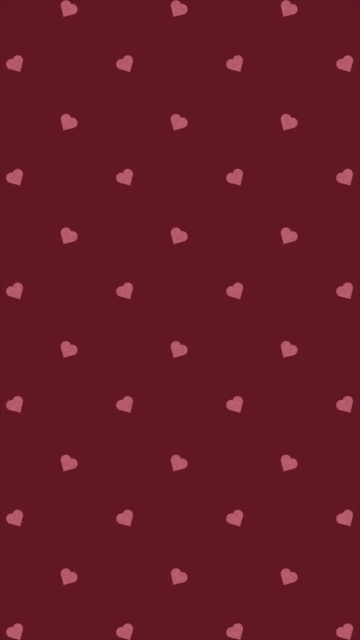
Give the GLSL for this pattern, as a Shadertoy shader.

```glsl
// Small tilted pink hearts in staggered, mirrored rows on a deep burgundy ground.

// Lengths are fractions of the canvas width.
const vec3  GROUND       = vec3(0.388, 0.092, 0.138);
const vec3  HEART_COLOR  = vec3(0.710, 0.355, 0.422);
const vec2  PITCH        = vec2(0.3056, 0.3156); // spacing within one lattice
const vec2  RIGHT_ANCHOR = vec2(0.1921, 0.1759); // hearts leaning right
const vec2  LEFT_ANCHOR  = vec2(0.0405, 0.0231); // hearts leaning left
const vec2  HEART_CENTER = vec2(0.043, 0.676);   // pivot above the heart's tip
const float HEART_SIZE   = 0.0410;
const float TILT         = 0.53;
const float TILT_JITTER  = 0.06;
const float SOFTNESS     = 0.0012;
const float GRAIN        = 0.045;
const float GRAIN_SCALE  = 150.0;
const float EDGE_SHADE   = 0.08;
const float EDGE_WIDTH   = 0.006;

float hash(vec2 p) {
    vec3 q = fract(vec3(p.xyx) * 0.1031);
    q += dot(q, q.yzx + 33.33);
    return fract((q.x + q.y) * q.z);
}

float valueNoise(vec2 p) {
    vec2 i = floor(p), f = fract(p);
    f = f * f * (3.0 - 2.0 * f);
    return mix(mix(hash(i), hash(i + vec2(1, 0)), f.x),
               mix(hash(i + vec2(0, 1)), hash(i + vec2(1, 1)), f.x), f.y);
}

float dot2(vec2 v) { return dot(v, v); }

// Signed distance to a heart with its tip at the origin.
float heartDistance(vec2 p) {
    p.x = abs(p.x);
    if (p.x + p.y > 1.0)
        return length(p - vec2(0.25, 0.75)) - sqrt(2.0) / 4.0;
    float toEdge = min(dot2(p - vec2(0.0, 1.0)),
                       dot2(p - 0.5 * max(p.x + p.y, 0.0)));
    return sqrt(toEdge) * sign(p.x - p.y);
}

// Distance to the nearest heart of one lattice; lean is +1 right, -1 left.
float heartLattice(vec2 uv, vec2 anchor, float lean) {
    vec2 grid = (uv - anchor) / PITCH;
    vec2 cell = floor(grid + 0.5);
    vec2 p = (grid - cell) * PITCH / HEART_SIZE;
    p.x *= lean;
    float angle = TILT + TILT_JITTER * (hash(cell + 20.0 + 7.0 * lean) - 0.5);
    float c = cos(angle), s = sin(angle);
    p = vec2(c * p.x - s * p.y, s * p.x + c * p.y);
    return heartDistance(p + HEART_CENTER) * HEART_SIZE;
}

void mainImage(out vec4 fragColor, in vec2 fragCoord) {
    vec2 uv = fragCoord / iResolution.x;
    vec2 extent = iResolution.xy / iResolution.x;

    // Ground, faintly darker along the border
    vec2 inset = min(uv, extent - uv);
    float border = 1.0 - smoothstep(0.0, EDGE_WIDTH, min(inset.x, inset.y));
    vec3 color = GROUND * (1.0 - EDGE_SHADE * border);

    // Two interleaved lattices of hearts
    float d = min(heartLattice(uv, RIGHT_ANCHOR, 1.0),
                  heartLattice(uv, LEFT_ANCHOR, -1.0));
    float blur = 0.5 / iResolution.x + SOFTNESS;
    float coverage = 1.0 - smoothstep(-blur, blur, d);

    // Soft chalky variation inside each heart
    float grain = valueNoise(uv * GRAIN_SCALE) - 0.5;
    color = mix(color, HEART_COLOR + GRAIN * grain, coverage);

    fragColor = vec4(color, 1.0);
}
```
